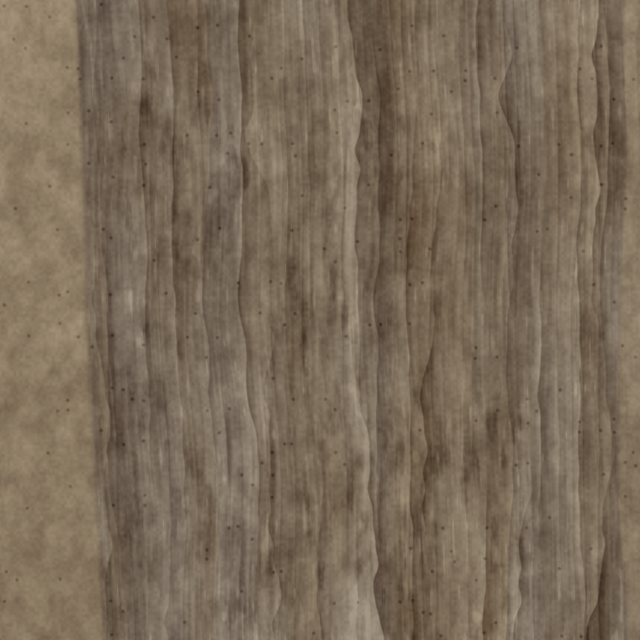
Write a Shadertoy shader that draws this texture.

```glsl
// Weathered, layered wood with upright grain: overlapping wavy sheets at three
// scales give lit rims and shadowed steps, over fine fibres, stains and pits.
// A smooth pale strip of sapwood lies along the left side.

float hash(vec2 p) {
    vec3 h = fract(vec3(p.xyx) * 0.1031);
    h += dot(h, h.yzx + 33.33);
    return fract((h.x + h.y) * h.z);
}

float noise(vec2 p) {
    vec2 i = floor(p), f = fract(p);
    f = f * f * (3.0 - 2.0 * f);
    return mix(mix(hash(i), hash(i + vec2(1, 0)), f.x),
               mix(hash(i + vec2(0, 1)), hash(i + vec2(1, 1)), f.x), f.y);
}

// Each octave is turned to hide the lattice
float fbm(vec2 p) {
    float sum = 0.0, amp = 0.53;
    for (int i = 0; i < 4; i++) {
        sum += amp * noise(p);
        p = mat2(1.6, 1.2, -1.2, 1.6) * p + 17.3;
        amp *= 0.5;
    }
    return sum;
}

// Overlapping sheets, "count" across the canvas: x is edge relief, y is tone
vec2 sheets(vec2 p, float count, float seed) {
    float x = p.x * count, relief = 0.0, tone = 0.5;
    for (int k = -2; k <= 2; k++) {
        float id = floor(x) + float(k);
        float row = id * 7.0 + seed;
        float edge = id + 0.45 * (hash(vec2(id + 50.0, seed)) - 0.5)
                   + 0.32 * (noise(vec2(p.y * 3.5, row)) - 0.5)
                   + 0.16 * (noise(vec2(p.y * 13.0, row + 3.0)) - 0.5)
                   + 0.07 * (noise(vec2(p.y * 34.0, row + 4.0)) - 0.5);
        float d = x - edge;
        float beyond = smoothstep(-0.002 * count, 0.002 * count, d);
        float strength = smoothstep(0.1, 0.75, noise(vec2(p.y * 2.6, row + 5.0)));
        float rim = 0.65 * exp(-4.5 * abs(d));
        float shadow = -0.7 * exp(-5.0 * abs(d)) - 0.45 * exp(-150.0 / count * abs(d));
        relief += strength * mix(rim, shadow, beyond);
        float sheetTone = mix(hash(vec2(id + 90.0, seed + 2.0)),
                              noise(vec2(p.y * 4.0, row + 1.0)), 0.4);
        tone = mix(tone, sheetTone, beyond);
    }
    return vec2(relief, tone);
}

void mainImage(out vec4 fragColor, in vec2 fragCoord) {
    vec2 p = fragCoord / iResolution.y;

    // The grain leans on the left and straightens towards the right
    vec2 q = p;
    q.x += 0.05 * (p.y - 1.0) * (1.0 - p.x) + 0.014 * (noise(p * vec2(3.0, 4.0)) - 0.5);

    // Layers and their stains
    vec2 broad = sheets(q, 7.5, 11.0);
    vec2 narrow = sheets(q, 19.0, 37.0);
    vec2 thin = sheets(q, 46.0, 71.0);
    float stain = fbm(q * vec2(15.0, 5.0) + 4.0) - 0.5;
    float mottle = fbm(p * vec2(48.0, 36.0) + 9.0) - 0.5;
    float lumps = noise(q * vec2(95.0, 38.0) + 13.0) - 0.5;
    float grain = noise(p * 215.0) + 0.7 * noise(p.yx * 120.0 + 40.0) - 0.85;

    // Grey bands carry the clearest fibres
    float grey = smoothstep(0.4, 0.7, noise(vec2(q.x * 9.0, p.y * 1.2 + 6.0)));
    float nearSapwood = exp(-16.0 * max(q.x - 0.12, 0.0));
    grey = max(grey, nearSapwood);
    float bend = 2.0 * noise(q * vec2(20.0, 6.0));
    float fibre = noise(vec2(q.x * 140.0 + bend, p.y * 4.0)) - 0.5;
    float thread = noise(vec2(q.x * 240.0 + bend, p.y * 15.0)) - 0.5;

    float calm = 1.0 - 0.7 * nearSapwood;
    float light = 0.58 + calm * (0.34 * broad.x + 0.3 * narrow.x + 0.17 * thin.x
                + 0.36 * (broad.y - 0.5) + 0.36 * (narrow.y - 0.5) + 0.16 * (thin.y - 0.5))
                + 0.75 * stain + 0.42 * mottle + 0.16 * lumps
                + (0.1 + 0.18 * grey) * fibre + 0.2 * thread;

    // Dark elongated pits and thin pale flecks
    float pitted = smoothstep(0.4, 0.7, noise(q * vec2(9.0, 4.0) + 31.0));
    light -= 0.32 * pitted * smoothstep(0.6, 0.9, fbm(q * vec2(60.0, 18.0) + 8.0) + 0.1);
    light += 0.22 * smoothstep(0.78, 0.97, noise(q * vec2(130.0, 28.0) + 70.0));
    light -= 0.14 * exp(-45.0 * max(q.x - 0.12, 0.0));
    float warmth = 0.2 - 0.8 * grey + 1.3 * (0.5 - narrow.y) - 1.2 * stain;

    // Smooth sapwood on the left, with a sliver at the far right
    float rightEdge = 0.975 + 0.02 * (noise(vec2(p.y * 5.0, 3.0)) - 0.5);
    float sapwood = 1.0 - smoothstep(0.112, 0.125, q.x);
    sapwood = max(sapwood, 0.7 * smoothstep(-0.004, 0.004, q.x - rightEdge));
    float sapLight = 0.66 + 0.22 * p.y + 0.55 * mottle
                   + 0.3 * (fbm(p * vec2(11.0, 8.0) + 60.0) - 0.5);
    light = mix(light, sapLight, sapwood);
    warmth = mix(warmth, 0.6, sapwood);

    // Grain and sparse round specks over everything
    light += 0.15 * grain;
    vec2 cell = floor(p * 60.0);
    vec2 spot = 0.3 + 0.4 * vec2(hash(cell + 7.0), hash(cell + 19.0));
    float speck = 1.0 - smoothstep(0.05, 0.25, length(fract(p * 60.0) - spot));
    light -= 0.4 * speck * step(0.93, hash(cell + 3.0));

    vec3 darkBrown = vec3(0.335, 0.27, 0.21), paleTan = vec3(0.61, 0.55, 0.462);
    vec3 color = mix(darkBrown, paleTan, clamp(light, -0.3, 1.15));
    color += vec3(0.011, 0.0, -0.019) * clamp(warmth, -1.0, 1.3);
    fragColor = vec4(color, 1.0);
}
```
